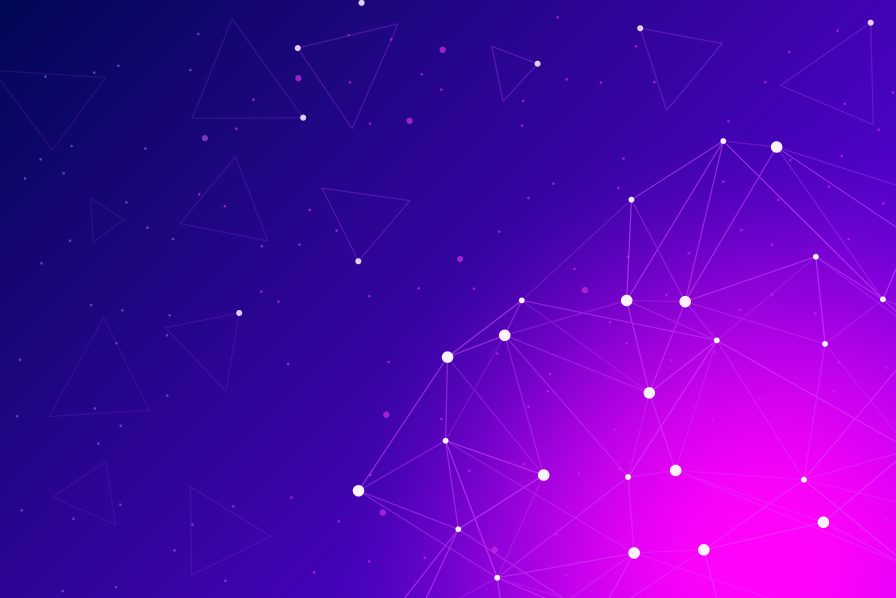
This background is drawn by a Shadertoy shader. Its source:

```glsl
// Violet gradient with a magenta glow low on the right, under a web of linked nodes.
// Nodes, faint triangles and dust sit on jittered lattices, and distance functions
// draw them. Lengths are in canvas heights, with the origin at the lower left.

const vec2 GLOW_CENTER = vec2(1.29, 0.05);
const float WEB_RADIUS = 0.74;
const float WEB_CELL = 0.158;
const vec3 NODE_COLOR = vec3(1.0, 0.95, 1.0);
const vec3 LINK_COLOR = vec3(0.85, 0.30, 1.0);
const vec3 TRIANGLE_COLOR = vec3(0.50, 0.16, 0.85);

vec2 hash2(vec2 cell) {
    vec3 q = fract(cell.xyx * vec3(0.1031, 0.1030, 0.0973));
    q += dot(q, q.yzx + 33.33);
    return fract((q.xx + q.yz) * q.zy);
}

float segmentDistance(vec2 p, vec2 a, vec2 b) {
    vec2 ab = b - a;
    return length(p - a - ab * clamp(dot(p - a, ab) / dot(ab, ab), 0.0, 1.0));
}

// Antialiased coverage of everything closer than the given radius.
float cover(float dist, float radius, float pixel) {
    return clamp((radius - dist) / pixel + 0.5, 0.0, 1.0);
}

vec3 background(vec2 p, float aspect) {
    float slope = 0.6 * p.x / aspect + 0.4 * (1.0 - p.y);
    vec3 base = mix(vec3(0.0, 0.03, 0.33), vec3(0.31, 0.01, 0.78), slope / 0.72);
    float glow = 1.0 - smoothstep(0.05, 0.75, distance(p, GLOW_CENTER));
    return mix(base, vec3(1.0, 0.01, 0.98), glow);
}

vec2 webNode(vec2 cell) {
    return (cell + 0.5 + 0.75 * (hash2(cell + 40.0) - 0.5)) * WEB_CELL;
}

float insideWeb(vec2 p) {
    return step(distance(p, GLOW_CENTER), WEB_RADIUS);
}

// Returns the opacity of links in x and of nodes in y.
vec2 web(vec2 p, float pixel) {
    vec2 home = floor(p / WEB_CELL);
    vec2 ink = vec2(0.0);
    for (int k = 0; k < 25; k++) {
        vec2 cell = home + vec2(k % 5 - 2, k / 5 - 2);
        vec2 a = webNode(cell);
        if (insideWeb(a) < 0.5) continue;
        float size = mix(0.0048, 0.0096, step(0.5, hash2(cell + 71.0).x));
        ink.y = max(ink.y, cover(distance(p, a), size, pixel));
        // Links reach right, to both diagonals, up, and two cells across.
        for (int j = 0; j < 5; j++) {
            vec2 reach = j < 3 ? vec2(1, j - 1) : (j == 3 ? vec2(0, 1) : vec2(2, -1));
            vec2 b = webNode(cell + reach);
            vec2 chance = hash2(cell * 5.0 + float(j) + 13.0);
            float opacity = insideWeb(b) * step(0.3, chance.x) * mix(0.22, 0.6, chance.y);
            ink.x = max(ink.x, opacity * cover(segmentDistance(p, a, b), 0.001, pixel));
        }
    }
    return ink;
}

// Outlined triangles outside the web; some carry a node at one corner.
vec2 triangles(vec2 p, float pixel) {
    const float size = 0.25;
    vec2 home = floor(p / size);
    vec2 ink = vec2(0.0);
    for (int k = 0; k < 9; k++) {
        vec2 cell = home + vec2(k % 3 - 1, k / 3 - 1);
        vec2 jitter = hash2(cell + 17.0);
        vec2 shape = hash2(cell + 53.0);
        vec2 center = (cell + 0.3 + 0.4 * jitter) * size;
        if (distance(center, GLOW_CENTER) < WEB_RADIUS + 0.06) continue;
        float radius = mix(0.035, 0.11, shape.x);
        vec3 angle = 6.283 * (shape.y + vec3(0.0, 0.27 + 0.12 * jitter.x, 0.68));
        vec2 a = center + radius * vec2(cos(angle.x), sin(angle.x));
        vec2 b = center + radius * vec2(cos(angle.y), sin(angle.y));
        vec2 c = center + radius * vec2(cos(angle.z), sin(angle.z));
        float edge = min(segmentDistance(p, a, b), segmentDistance(p, b, c));
        edge = min(edge, segmentDistance(p, c, a));
        float opacity = mix(0.22, 0.55, smoothstep(0.2, 0.8, center.x));
        ink.x = max(ink.x, opacity * cover(edge, 0.001, pixel));
        ink.y = max(ink.y, step(0.33, a.x) * 0.85 * cover(distance(p, a), 0.005, pixel));
    }
    return ink;
}

// Tiny specks with a few larger ones, each kept within its own cell.
float dust(vec2 p, float pixel) {
    const float size = 0.09;
    vec2 cell = floor(p / size);
    vec2 center = (cell + 0.1 + 0.8 * hash2(cell + 5.0)) * size;
    vec2 chance = hash2(cell + 91.0);
    float radius = mix(0.0021, 0.0052, step(0.92, chance.y));
    return step(chance.x, 0.7) * cover(distance(p, center), radius, pixel);
}

void mainImage(out vec4 fragColor, in vec2 fragCoord) {
    float pixel = 1.0 / iResolution.y;
    vec2 p = fragCoord * pixel;
    vec3 color = background(p, iResolution.x * pixel);

    vec3 dustColor = mix(vec3(0.45, 0.36, 0.80), vec3(0.78, 0.16, 0.88), smoothstep(0.1, 0.6, p.x));
    color = mix(color, dustColor, 0.75 * dust(p, pixel));

    vec2 outlines = triangles(p, pixel);
    vec2 net = web(p, pixel);
    color = mix(color, TRIANGLE_COLOR, outlines.x);
    color = mix(color, LINK_COLOR, net.x);
    color = mix(color, NODE_COLOR, max(outlines.y, net.y));
    fragColor = vec4(color, 1.0);
}
```
